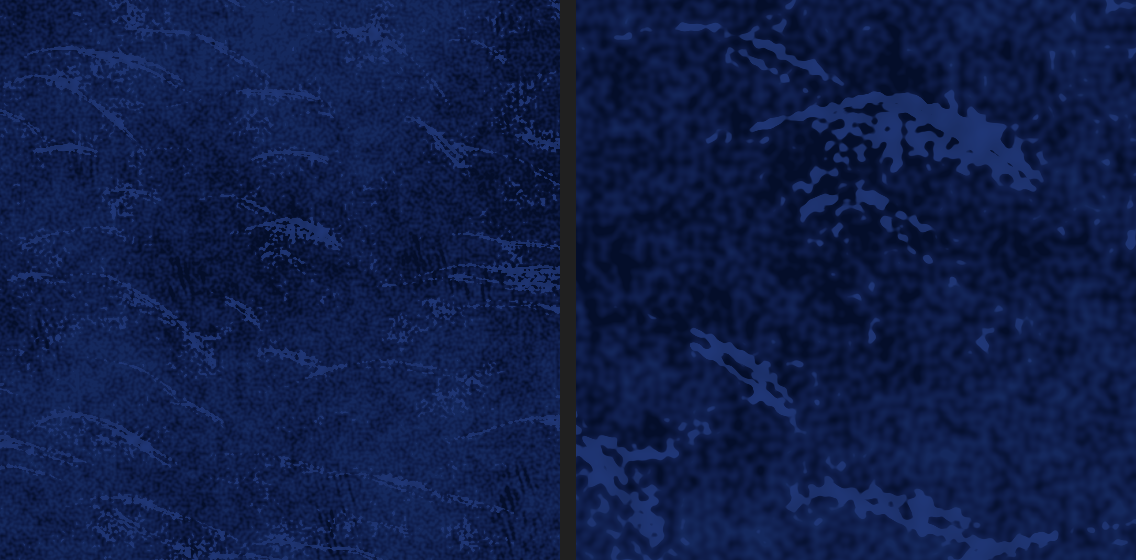
Left, the full canvas; right, a detail of the centre.
Write a three.js fragment shader that draws this texture.

```glsl
// Dark blue weathered plaster with ragged pale arching strokes and faint hatching.
varying vec2 vUv;

const vec3 DEEP_NAVY = vec3(0.016, 0.055, 0.165);
const vec3 MID_NAVY = vec3(0.057, 0.111, 0.288);
const vec3 PALE_NAVY = vec3(0.084, 0.162, 0.370);
const vec3 STROKE_BLUE = vec3(0.118, 0.203, 0.440);
const vec2 STROKE_GRID = vec2(4.0, 6.0);

vec2 hash2(vec2 p) {
  vec3 q = fract(p.xyx * vec3(0.1031, 0.1030, 0.0973));
  q += dot(q, q.yzx + 33.33);
  return fract((q.xx + q.yz) * q.zy);
}

// Gradient noise around zero.
float corner(vec2 cell, vec2 offset) {
  float angle = 6.2832 * hash2(cell + 71.0).x;
  return dot(vec2(cos(angle), sin(angle)), offset);
}

float noise(vec2 p) {
  vec2 i = floor(p);
  vec2 f = p - i;
  vec2 s = f * f * f * (f * (f * 6.0 - 15.0) + 10.0);
  vec2 e = vec2(1.0, 0.0);
  float low = mix(corner(i, f), corner(i + e, f - e), s.x);
  float high = mix(corner(i + e.yx, f - e.yx), corner(i + 1.0, f - 1.0), s.x);
  return mix(low, high, s.y);
}

float fbm(vec2 p) {
  float sum = 0.0;
  float gain = 1.0;
  for (int i = 0; i < 4; i++) {
    sum += gain * noise(p);
    p = mat2(0.8, 0.6, -0.6, 0.8) * p * 2.1 + 17.0;
    gain *= 0.5;
  }
  return sum;
}

float line(float dist, float width) {
  float d = dist / width;
  return exp(-d * d);
}

// One lopsided arch: short rise on the left, long fall on the right.
float arch(vec2 p, float reach, float bend, float tilt, float gap) {
  float u = p.x / reach;
  float v = u + 0.3;
  float slope = tilt - 2.0 * bend * v;
  float d = (p.y - reach * (tilt * u - bend * v * v)) / sqrt(1.0 + slope * slope);
  float taper = 1.0 - smoothstep(0.55, 1.0, abs(u));
  float swell = gap * (0.6 + 0.4 * sin(3.0 * u));
  float twin = 0.85 * line(d + swell, 0.0032) * smoothstep(-0.7, 0.1, u);
  float haze = 0.36 * line(d + 0.5 * swell, 0.013);
  return taper * max(max(line(d, 0.0038), twin), haze);
}

// Arches scattered one to a jittered cell; they hang down, so look further up.
float strokes(vec2 p) {
  vec2 home = floor(p * STROKE_GRID);
  float strength = 0.0;
  for (int y = -1; y <= 2; y++) {
    for (int x = -1; x <= 1; x++) {
      vec2 cell = home + vec2(float(x), float(y));
      vec2 place = hash2(cell + 11.0);
      vec2 form = hash2(cell + 37.0);
      vec2 style = hash2(cell + 59.0);
      vec2 center = (cell + 0.1 + 0.8 * place) / STROKE_GRID;
      float reach = mix(0.06, 0.22, form.x);
      float bend = mix(0.16, 0.42, form.y);
      float tilt = mix(-0.30, 0.15, style.x);
      float a = arch(p - center, reach, bend, tilt, mix(0.005, 0.014, place.x));
      strength = max(strength, a * mix(0.45, 1.1, style.y));
    }
  }
  return strength;
}

// Steep scratches: x is their pattern, y the patches that hold them.
vec2 hatching(vec2 p) {
  float phase = 78.0 * p.x + 19.0 * p.y + 3.0 * noise(p * 3.0);
  float stripe = 0.5 + 0.5 * sin(6.2832 * phase);
  float patches = smoothstep(0.26, 0.52, noise(p * vec2(6.0, 5.0) + 23.0));
  float broken = smoothstep(-0.2, 0.25, noise(p * vec2(50.0, 24.0)));
  return vec2(stripe * broken, patches);
}

void main() {
  vec2 uv = vUv;
  vec2 wobble = vec2(noise(uv * 9.0), noise(uv * 9.0 + 40.0));
  vec2 drift = vec2(noise(uv * 2.3 + 3.0), noise(uv * 2.3 + 50.0));
  float grain = noise(uv * 150.0);
  float crumble = noise(uv * 62.0 + 5.0);

  // Mottled ground
  float tone = 0.57 + 0.60 * fbm(uv * 2.6 + 8.0);
  tone += 0.32 * noise(uv * 24.0) + 0.42 * crumble + 0.66 * grain;
  vec2 hatch = hatching(uv);
  tone -= hatch.x * (0.07 + 0.70 * hatch.y);
  vec3 color = mix(DEEP_NAVY, MID_NAVY, clamp(tone * 2.0, 0.0, 1.0));
  color = mix(color, PALE_NAVY, clamp(tone * 2.0 - 1.0, 0.0, 1.0));

  // Two crossing layers of strokes, and blotches, with crumbling edges
  vec2 p = uv + 0.016 * wobble + 0.08 * drift;
  float paint = max(strokes(p), 0.85 * strokes(p + vec2(7.37, 3.21)));
  paint += 0.85 * fbm(uv * vec2(7.0, 11.0) + 31.0) + 0.45 * crumble + 0.70 * grain;
  float cover = smoothstep(0.46, 0.58, paint);
  color = mix(color, STROKE_BLUE * (1.0 + 0.15 * crumble), 0.92 * cover);

  gl_FragColor = vec4(color, 1.0);
}
```
